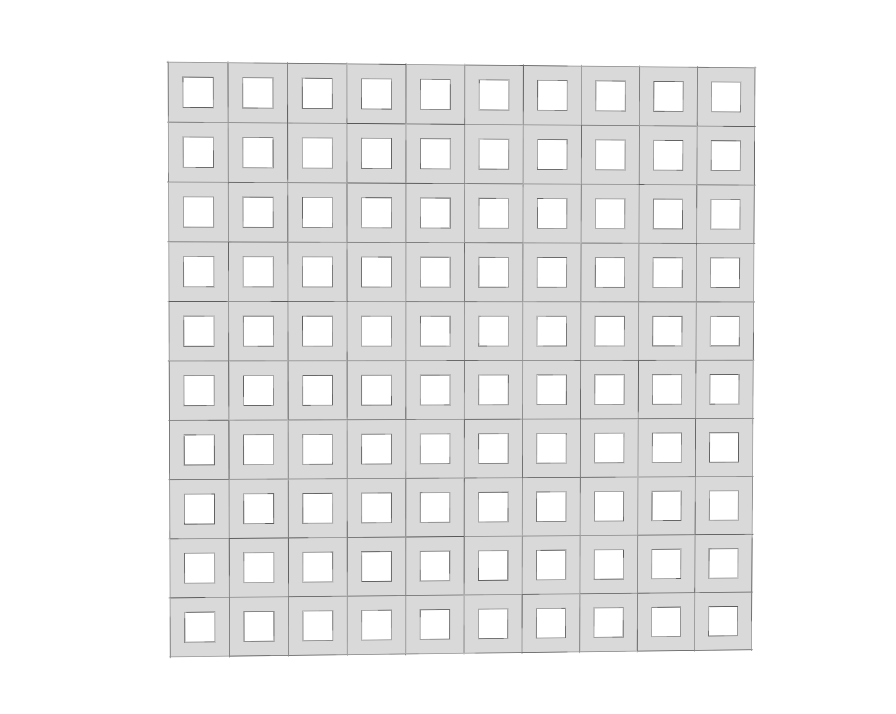
This pattern is drawn by a Shadertoy shader. Its source:

```glsl
#define CELLS 10.0
#define CELL_SIZE 0.0825
#define HOLE_HALF 0.253
#define LINE_WIDTH 0.0133
#define FACE_TONE 0.85
#define INK_TONE 0.2
#define FAINTEST 0.45
// Corners of the panel, from the canvas centre, in canvas heights
#define BOTTOM_LEFT vec2(-0.389, -0.420)
#define BOTTOM_RIGHT vec2(0.425, -0.410)
#define TOP_RIGHT vec2(0.430, 0.405)
#define TOP_LEFT vec2(-0.392, 0.413)

float hash(vec2 p) {
    vec3 q = fract(p.xyx * 0.1031);
    q += dot(q, q.yzx + 33.33);
    return fract((q.x + q.y) * q.z);
}

float cross2(vec2 a, vec2 b) {
    return a.x * b.y - a.y * b.x;
}

// Perspective map from the unit square to the panel
mat3 squareToPanel() {
    vec2 right = BOTTOM_RIGHT - TOP_RIGHT;
    vec2 top = TOP_LEFT - TOP_RIGHT;
    vec2 skew = BOTTOM_LEFT - BOTTOM_RIGHT + TOP_RIGHT - TOP_LEFT;
    float area = cross2(right, top);
    float g = cross2(skew, top) / area;
    float h = cross2(right, skew) / area;
    return mat3(vec3(BOTTOM_RIGHT * (1.0 + g) - BOTTOM_LEFT, g),
                vec3(TOP_LEFT * (1.0 + h) - BOTTOM_LEFT, h),
                vec3(BOTTOM_LEFT, 1.0));
}

// Share of a pixel covered by a thin line at signed distance d
float lineCoverage(float d, float pixel) {
    float upper = min(d + 0.5 * pixel, 0.5 * LINE_WIDTH);
    float lower = max(d - 0.5 * pixel, -0.5 * LINE_WIDTH);
    return clamp((upper - lower) / pixel, 0.0, 1.0);
}

// Uneven ink: each edge changes strength at one random place
float edgeInk(float along, vec2 seed) {
    float before = hash(seed);
    float after = hash(seed + 211.0);
    float change = hash(seed + 431.0);
    float h = mix(before, after, smoothstep(-0.03, 0.03, along - change));
    return mix(FAINTEST, 1.0, h * h);
}

void mainImage(out vec4 fragColor, in vec2 fragCoord) {
    vec2 p = (fragCoord - 0.5 * iResolution.xy) / iResolution.y;
    vec3 projected = inverse(squareToPanel()) * vec3(p, 1.0);
    vec2 grid = projected.xy / projected.z * CELLS;
    float pixel = 1.0 / (iResolution.y * CELL_SIZE);

    vec2 cell = floor(grid);
    vec2 local = grid - cell;
    vec2 q = local - 0.5;

    // Panel and square openings
    vec2 fromCentre = abs(grid - 0.5 * CELLS);
    float panelDist = max(fromCentre.x, fromCentre.y) - 0.5 * CELLS;
    float holeDist = max(abs(q.x), abs(q.y)) - HOLE_HALF;
    float panel = clamp(0.5 - panelDist / pixel, 0.0, 1.0);
    float hole = clamp(0.5 - holeDist / pixel, 0.0, 1.0);
    float tone = mix(1.0, FACE_TONE, panel * (1.0 - hole));

    // Joints between cells
    vec2 nearest = round(grid);
    vec2 offset = grid - nearest;
    float across = lineCoverage(offset.y, pixel)
                 * edgeInk(local.x, vec2(cell.x, nearest.y));
    float down = lineCoverage(offset.x, pixel)
               * edgeInk(local.y, vec2(nearest.x, cell.y) + 20.0);

    // Outline of the opening, inked side by side
    bool upright = abs(q.x) > abs(q.y);
    float side = upright ? step(0.0, q.x) : 2.0 + step(0.0, q.y);
    float along = 0.5 + 0.5 * (upright ? q.y : q.x) / HOLE_HALF;
    float rim = lineCoverage(holeDist, pixel)
              * edgeInk(along, cell + 40.0 * (side + 1.0));

    float ink = max(max(across, down), rim);
    ink *= clamp(1.0 - (panelDist - LINE_WIDTH) / pixel, 0.0, 1.0);
    fragColor = vec4(vec3(mix(tone, INK_TONE, ink)), 1.0);
}
```
